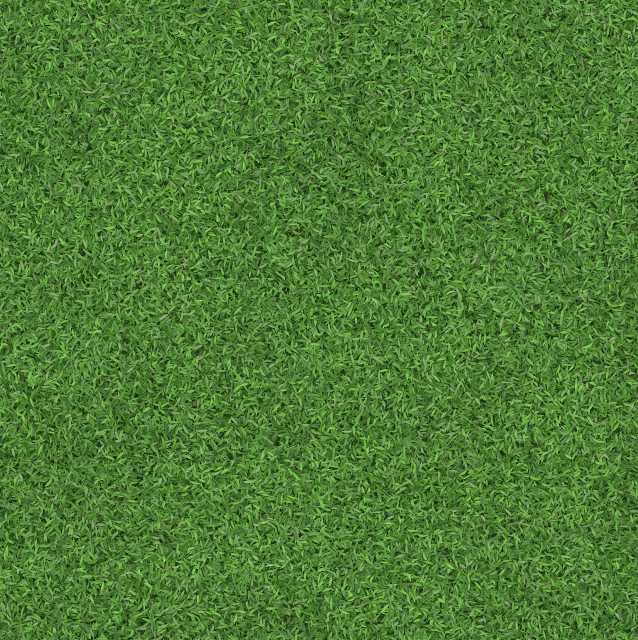
Write a Shadertoy shader that draws this texture.

```glsl
vec4 hash4(vec2 p) {
    vec4 q = fract(p.xyxy * vec4(0.1031, 0.1030, 0.0973, 0.1099));
    q += dot(q, q.wzxy + 33.33);
    return fract((q.xxyz + q.yzzw) * q.zywx);
}

float valueNoise(vec2 p) {
    vec2 i = floor(p), f = fract(p);
    f = f * f * (3.0 - 2.0 * f);
    return mix(mix(hash4(i).x, hash4(i + vec2(1, 0)).x, f.x),
               mix(hash4(i + vec2(0, 1)).x, hash4(i + vec2(1, 1)).x, f.x), f.y);
}

// Ramp from deep shade to sunlit blade, in a vivid or a greyer green
vec3 grassColor(float tone, float greyness) {
    vec3 shade = vec3(0.10, 0.21, 0.05);
    vec3 body = mix(vec3(0.32, 0.54, 0.18), vec3(0.33, 0.49, 0.24), greyness);
    vec3 lit = mix(vec3(0.49, 0.76, 0.33), vec3(0.50, 0.68, 0.38), greyness);
    return tone < 0.5 ? mix(shade, body, max(tone, 0.0) * 2.0)
                      : mix(body, lit, min(tone, 1.1) * 2.0 - 1.0);
}

// One layer of curved, tapering blades, one per grid cell
void drawLayer(inout vec3 color, vec2 uv, float layer, float depth, float clump) {
    float pixel = 1.0 / iResolution.y;
    float cellSize = 0.0125;
    vec2 grid = uv / cellSize + fract(layer * vec2(0.618, 0.377));
    vec2 home = floor(grid);

    for (int j = -1; j <= 1; j++)
    for (int i = -1; i <= 1; i++) {
        vec2 cell = home + vec2(i, j);
        vec4 place = hash4(cell + layer * vec2(37.0, 91.0) + 11.0);
        vec4 look = hash4(cell + layer * vec2(53.0, 29.0) + 207.0);

        // Blade frame: x runs from root to tip, y across
        float angle = 6.283 * clump + (place.z - 0.5) * 3.6;
        vec2 along = vec2(cos(angle), sin(angle));
        vec2 d = grid - cell - place.xy;
        float halfLength = mix(0.5, 0.95, place.w);
        float t = dot(d, along) / halfLength;
        if (abs(t) > 1.0) continue;
        float bend = (look.x - 0.5) * 0.5 * (t * t - 0.4);
        float across = (dot(d, vec2(-along.y, along.x)) - bend) * cellSize;

        // Pointed tip, narrowed root
        float width = mix(0.0013, 0.0023, look.y)
                    * (1.0 - smoothstep(0.0, 1.0, t)) * smoothstep(-1.3, -0.3, t);
        float ends = 1.0 - smoothstep(0.8, 1.0, abs(t));
        float cover = clamp(0.5 + (width - abs(across)) / pixel, 0.0, 1.0) * ends;
        float shadow = smoothstep(0.0022, 0.0, abs(across) - width) * ends;

        float tone = 0.66 * look.z + 0.5 * depth - 0.10 + 0.12 * t;
        tone += 0.06 * clamp(across / 0.001, -1.0, 1.0);
        vec3 blade = grassColor(tone, smoothstep(0.5, 0.75, look.w));
        // A few pale, dry blades
        blade = mix(blade, vec3(0.60, 0.71, 0.48), 0.7 * step(0.97, look.w));
        color = mix(color * (1.0 - 0.15 * shadow), blade, cover);
    }
}

void mainImage(out vec4 fragColor, in vec2 fragCoord) {
    vec2 uv = fragCoord / iResolution.y;

    // Dark soil with slight brown patches
    vec3 color = mix(vec3(0.10, 0.20, 0.06), vec3(0.19, 0.22, 0.12),
                     valueNoise(uv * 150.0));

    // Neighbouring blades share a loose direction; upper layers are brighter
    float clump = valueNoise(uv * 5.0 + 40.0) * 0.4;
    const float layers = 10.0;
    for (float layer = 0.0; layer < layers; layer++) {
        float tuft = hash4(floor(uv * 24.0 + layer * 0.37) + layer * 7.0).x;
        drawLayer(color, uv, layer, (layer + 1.0) / layers, clump + tuft);
    }

    // Faint broad unevenness of the lawn
    color *= 0.96 + 0.08 * valueNoise(uv * 9.0);
    fragColor = vec4(color, 1.0);
}
```
